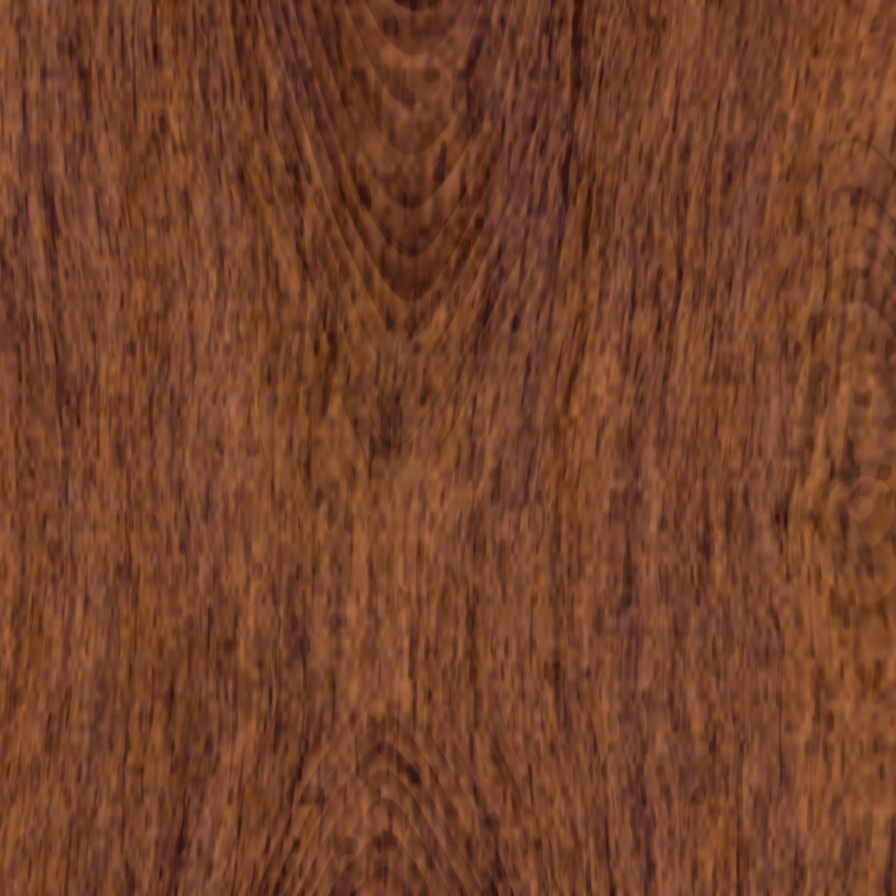
This texture is drawn by a Shadertoy shader. Its source:

```glsl
// Reddish-brown wood veneer with cathedral figure, a knot and fine dark pores

float hash(vec2 p) {
    vec3 q = fract(vec3(p.xyx) * 0.1031);
    q += dot(q, q.yzx + 33.33);
    return fract((q.x + q.y) * q.z);
}

float noise(vec2 p) {
    vec2 i = floor(p), f = fract(p);
    f = f * f * (3.0 - 2.0 * f);
    return mix(mix(hash(i), hash(i + vec2(1, 0)), f.x),
               mix(hash(i + vec2(0, 1)), hash(i + vec2(1, 1)), f.x), f.y);
}

// Distance from the knot centre; rings are round near it, drawn out above it
float knotRadius(vec2 q) {
    float above = min(max(q.y, 0.0), 0.03 + 0.17 * max(q.y, 0.0));
    float below = 0.09 * (1.0 - exp(-max(-q.y, 0.0) / 0.09));
    return length(vec2(q.x, above + below));
}

// Growth-ring depth: its contours are the visible ring lines
float ringDepth(vec2 p, float dx, vec2 q) {
    float up = max(p.y - 0.36, 0.0), down = max(0.24 - p.y, 0.0);
    float arch = 0.45 * up * up / (up + 0.08) + 0.7 * down * down / (down + 0.05);
    float roundness = 0.02 + 0.06 * smoothstep(0.55, 1.0, p.y);
    float depth = length(vec2(dx, roundness)) - roundness - arch * exp(-14.0 * dx * dx);
    return depth - (knotRadius(q) - abs(q.x)) - 2.0 * max(q.x, 0.0);
}

void mainImage(out vec4 fragColor, in vec2 fragCoord) {
    vec2 p = fragCoord / iResolution.xy;

    // Gentle wander of the grain
    vec2 w = p;
    w.x += 0.03 * (noise(p * vec2(4.0, 2.5) + 7.0) - 0.5);
    w.x += 0.008 * (noise(p * vec2(14.0, 6.0) + 31.0) - 0.5);
    w.x += 0.003 * (noise(p * vec2(45.0, 22.0) + 3.0) - 0.5);
    w.y += 0.016 * (noise(p * vec2(16.0, 9.0) + 53.0) - 0.5);

    float dx = w.x - 0.43 - 0.025 * w.y;
    float side = dx / sqrt(dx * dx + 0.03);
    vec2 q = w - vec2(0.955, 0.43);
    float depth = ringDepth(w, dx, q);
    float fibre = dx + 0.3 * side * (depth - abs(dx)) + 2.0;

    // Where the figure is strongest
    float knot = 1.0 - smoothstep(0.06, 0.12, knotRadius(q));
    float crown = smoothstep(0.45, 0.7, w.y) * (1.0 - smoothstep(-0.02, 0.07, depth));
    float foot = smoothstep(0.26, 0.14, w.y) * (1.0 - smoothstep(0.0, 0.06, depth));
    float figure = max(knot, max(crown, foot));

    // Ring bands, evenly spaced figure rings and thin ring lines
    float ring = depth + 3.0;
    float band = noise(vec2(ring * 26.0, p.y * 1.2 + 3.0 * side + 9.0));
    float fineBand = noise(vec2(ring * 75.0, p.y * 2.0 + 4.0 * side + 25.0));
    float phase = fract(ring * 42.0 + 1.2 * noise(vec2(ring * 15.0, p.y * 2.0 + 40.0)));
    float growth = smoothstep(0.0, 0.8, phase) * smoothstep(1.0, 0.88, phase);
    growth *= 0.35 + 0.9 * noise(p * vec2(18.0, 12.0) + 70.0);
    float ridge = 1.0 - abs(2.0 * noise(vec2(ring * 60.0, p.y * 1.8 + 3.0 * side + 40.0)) - 1.0);
    float line = smoothstep(0.75, 0.98, ridge) * noise(p * vec2(25.0, 14.0) + 88.0);

    // Long fibres, short grain and dark pores
    float streak = noise(vec2(fibre * 100.0, p.y * 3.5 + 11.0));
    float strand = noise(vec2(fibre * 165.0, p.y * 22.0 + 60.0));
    float grain = noise(vec2(fibre * 230.0, p.y * 85.0 + 90.0));
    float pore = smoothstep(0.64, 0.86, noise(vec2(fibre * 190.0, p.y * 36.0 + 130.0)));
    float vein = smoothstep(0.68, 0.86, noise(vec2(fibre * 125.0, p.y * 5.0 + 170.0)))
               * smoothstep(0.25, 0.75, noise(vec2(fibre * 14.0, p.y * 3.0 + 200.0)));

    // Broad light and dark areas
    float cloud = noise(p * vec2(5.0, 3.0) + 17.0) - 0.5;
    vec2 heart = (p - vec2(0.39, 0.52)) / vec2(0.12, 0.25);
    float glow = exp(-dot(heart, heart));

    float tone = 0.6 + 0.1 * cloud + 0.09 * glow + 0.15 * knot - 0.08 * crown;
    tone += 0.28 * (band - 0.5) + 0.18 * (fineBand - 0.5);
    tone += 0.26 * (streak - 0.5) + 0.34 * (strand - 0.5) + 0.42 * (grain - 0.5);
    tone -= 0.3 * figure * growth + 0.2 * line * (1.0 - 0.5 * figure);
    tone -= 0.27 * pore + 0.36 * vein * (1.0 - 0.6 * knot);
    tone -= 0.3 * (1.0 - smoothstep(0.006, 0.018, length((w - vec2(0.875, 0.42)) * vec2(1.0, 0.8))));

    // Dark brown to tan, drifting between rosy and orange
    vec3 color = mix(vec3(0.27, 0.12, 0.088), vec3(0.62, 0.38, 0.238), clamp(tone, -0.15, 1.1));
    float hue = noise(vec2(fibre * 22.0, p.y * 4.0 + 240.0)) + noise(p * 70.0 + 5.0) - 1.0;
    color += hue * vec3(0.006, -0.008, -0.05);
    color += (glow + knot) * vec3(0.0, 0.006, -0.008);
    fragColor = vec4(color, 1.0);
}
```
